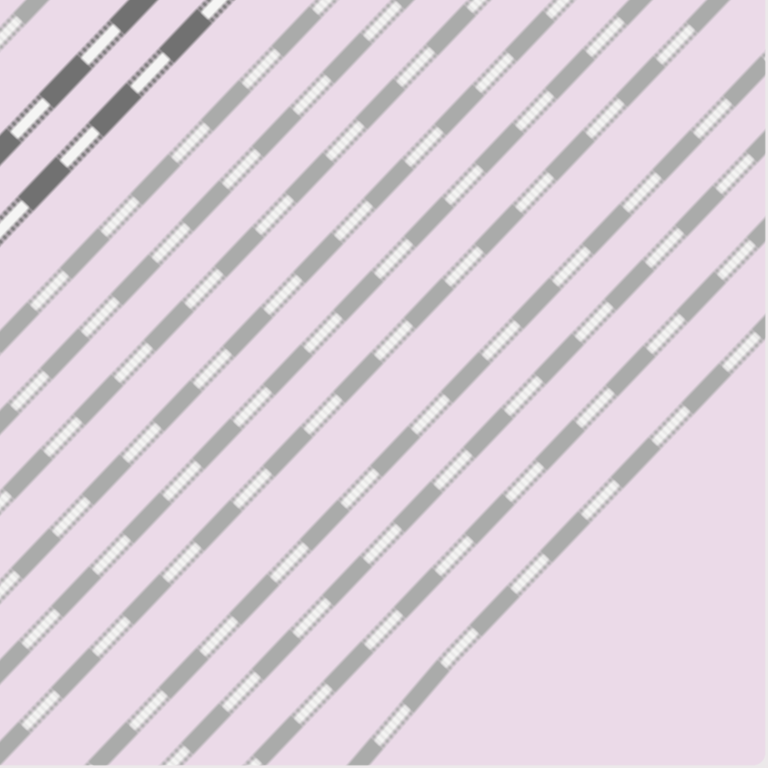
Write a three.js fragment shader that draws this pattern.

```glsl
// Parallel diagonal ribbons with pale dashes on a soft pink ground.
// The plane is rotated into across/along axes; a loop lays down each ribbon,
// and fract repeats its dashes and the fine stitching inside them.

varying vec2 vUv;

const vec3 GROUND = vec3(0.920, 0.855, 0.910);
const vec3 MARGIN = vec3(0.925, 0.915, 0.918);
const vec3 GREY   = vec3(0.667, 0.670, 0.667);
const vec3 DARK   = vec3(0.445, 0.445, 0.445);
const vec3 DASH   = vec3(0.960, 0.960, 0.955);

const vec2 ALONG  = vec2(0.6900, 0.7238);   // ribbon direction, up and right
const vec2 ACROSS = vec2(0.7238, -0.6900);  // towards the lower right
const float PERIOD    = 0.1331;  // dash spacing along a ribbon
const float DASH_HALF = 0.0305;  // half length of a dash
const float STITCH    = 0.0078;  // spacing of the stitching in a dash
const float SOFT      = 0.0027;  // edge softness
const float BEND_AT   = -0.215;  // where the last ribbon turns steeper
const float BEND_RATE = 0.055;
const float MARGIN_WIDTH = 0.0035;
const float CORNER = 0.016;

// Distance across from the top left corner, dash phase in periods
const int RIBBON_COUNT = 13;
const vec2 RIBBONS[RIBBON_COUNT] = vec2[RIBBON_COUNT](
  vec2(0.0352, 0.765), vec2(0.1349, 0.365), vec2(0.2072, 0.498),
  vec2(0.3079, 0.276), vec2(0.3794, 0.433), vec2(0.4518, 0.331),
  vec2(0.5316, 0.822), vec2(0.6036, 0.823), vec2(0.6768, 0.245),
  vec2(0.7781, 0.971), vec2(0.8491, 0.730), vec2(0.9275, 0.129),
  vec2(1.0150, 0.513));

// Soft coverage of a signed distance, negative inside
float cover(float d) {
  return 1.0 - smoothstep(-SOFT, SOFT, d);
}

float roundBox(vec2 p, vec2 halfSize, float radius) {
  vec2 q = abs(p) - halfSize + radius;
  return length(max(q, 0.0)) + min(max(q.x, q.y), 0.0) - radius;
}

// One ribbon; p.x is the distance from its centre, p.y runs along it
vec3 paintRibbon(vec3 base, vec2 p, float phase, bool isDark) {
  vec3 ink = isDark ? DARK : GREY;
  float halfWidth = isDark ? 0.0138 : 0.0110;
  float coreHalf = isDark ? 0.0072 : 0.0057;

  float dashAlong = (fract(p.y / PERIOD - phase + 0.5) - 0.5) * PERIOD;
  vec2 dashPoint = vec2(p.x, dashAlong);
  float stitch = 0.5 + 0.5 * cos(6.2832 * dashAlong / STITCH);

  // Body, with stitched rails beside each dash
  float rail = cover(abs(dashAlong) - DASH_HALF);
  vec3 body = mix(ink, GROUND, rail * mix(0.10, 0.50, stitch));
  vec3 color = mix(base, body, cover(abs(p.x) - halfWidth));

  // Pale core of the dash
  float core = roundBox(dashPoint, vec2(coreHalf, DASH_HALF), 0.003);
  float strength = isDark ? 1.0 : mix(0.82, 1.0, stitch);
  return mix(color, DASH, cover(core) * strength);
}

void main() {
  // Rotated coordinates, measured from the top left corner
  vec2 fromTop = vUv - vec2(0.0, 1.0);
  float across = dot(fromTop, ACROSS);
  float along = dot(fromTop, ALONG);

  vec3 color = GROUND;
  for (int i = 0; i < RIBBON_COUNT; i++) {
    float center = RIBBONS[i].x;
    if (i == RIBBON_COUNT - 1) {
      center += BEND_RATE * max(BEND_AT - along, 0.0);
    }
    bool isDark = i == 1 || i == 2;
    color = paintRibbon(color, vec2(across - center, along), RIBBONS[i].y, isDark);
  }

  // Pale margin on the right and bottom with a rounded corner
  vec2 inset = vec2(1.0 - vUv.x, vUv.y) - MARGIN_WIDTH;
  vec2 toCorner = max(CORNER - inset, 0.0);
  float margin = length(toCorner) - CORNER;
  color = mix(color, MARGIN, smoothstep(-0.0015, 0.0015, margin));

  gl_FragColor = vec4(color, 1.0);
}
```
